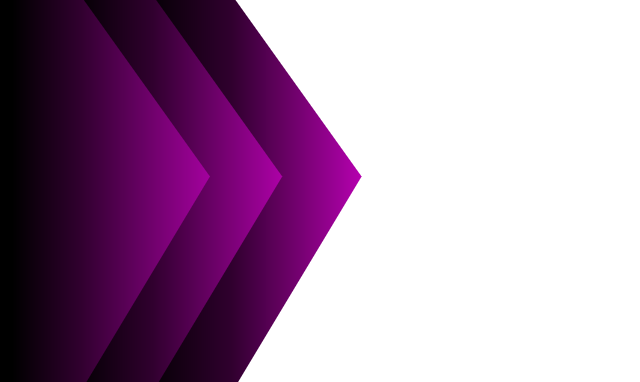
Write a WebGL 1 fragment shader that draws this background.

```glsl
precision highp float;

uniform vec2 u_resolution;

#define ARROW_COUNT 3
#define OUTER_TIP vec2(0.565, 0.538)
#define TIP_STEP 0.1295
#define TIP_STEP_EASE 0.0055
#define UPPER_SLOPE 0.4265
#define LOWER_SLOPE 0.3587
#define TINT vec3(1.0, 0.006, 0.965)
#define TIP_LEVEL 0.71
#define KNEE_LEVEL 0.19
#define KNEE_DISTANCE 0.202
#define FADE_DISTANCE 0.345

// Coverage of a right-pointing arrow, softened over about one pixel
float arrowMask(vec2 uv, vec2 tip) {
    float slope = uv.y > tip.y ? UPPER_SLOPE : LOWER_SLOPE;
    float inset = tip.x - uv.x - slope * abs(uv.y - tip.y);
    float aspect = u_resolution.x / u_resolution.y;
    float edge = inset * u_resolution.x / length(vec2(1.0, slope * aspect));
    return clamp(edge + 0.5, 0.0, 1.0);
}

// Two-part horizontal ramp: bright at the tip, black far behind it
vec3 arrowColor(float behind, float depth) {
    float tipLevel = TIP_LEVEL - 0.035 * depth;
    float fadeEnd = FADE_DISTANCE - 0.018 * depth;
    float front = mix(tipLevel, KNEE_LEVEL, clamp(behind / KNEE_DISTANCE, 0.0, 1.0));
    float tail = clamp((fadeEnd - behind) / (fadeEnd - KNEE_DISTANCE), 0.0, 1.0);
    return TINT * front * tail;
}

void main() {
    vec2 uv = gl_FragCoord.xy / u_resolution;
    vec3 color = vec3(1.0);

    // Stack the arrows from the outermost to the innermost
    for (int i = 0; i < ARROW_COUNT; i++) {
        float depth = float(i);
        vec2 tip = OUTER_TIP;
        tip.x -= depth * (TIP_STEP - TIP_STEP_EASE * depth);
        color = mix(color, arrowColor(tip.x - uv.x, depth), arrowMask(uv, tip));
    }

    gl_FragColor = vec4(color, 1.0);
}
```
